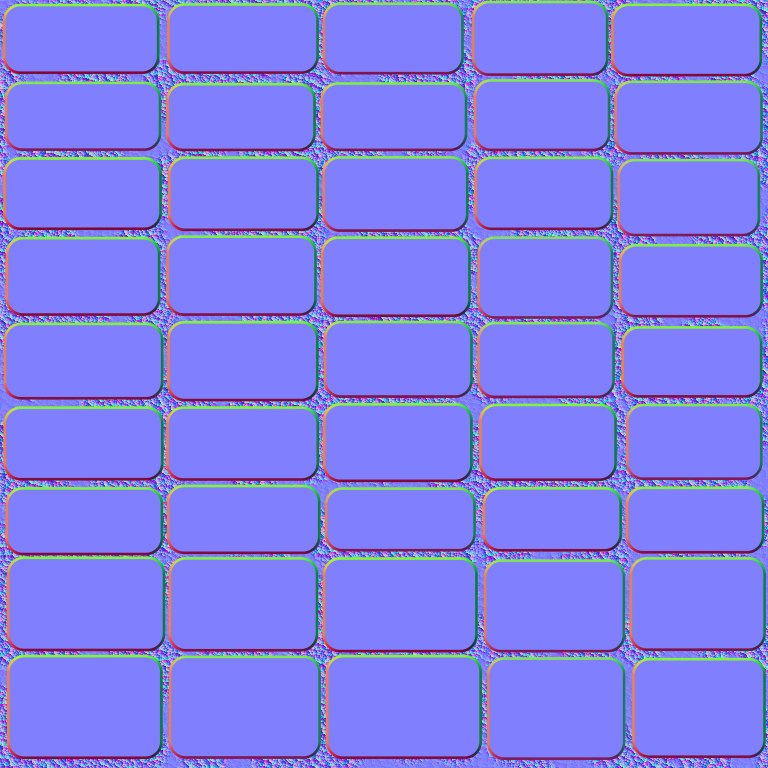
Write a three.js fragment shader that draws this texture map.

```glsl
// Tangent-space normal map of a hand-laid wall: 5 columns by 9 rows of flat
// rounded bricks with thin bevels, each edge slightly displaced by a hash.
// The rough mortar takes its slopes from two layers of cellular noise.
#define ROWS 9.0
#define HALF_GAP 0.0033
#define EDGE_JITTER 0.0034
#define CORNER_RADIUS 0.0225
#define BEVEL_WIDTH 0.0034
#define BEVEL_TILT 0.47
#define BEVEL_BLUE 0.2
#define SOFTNESS 0.0009
#define MORTAR_SCALE 120.0
#define MORTAR_SLOPE 1.5
#define PATCH_SCALE 17.0
#define FLAT_COLOR vec3(0.5, 0.5, 1.0)

varying vec2 vUv;

vec2 hash2(vec2 p) {
  return fract(sin(vec2(dot(p, vec2(127.1, 311.7)),
                        dot(p, vec2(269.5, 183.3)))) * 43758.55);
}

// Vector from p to the nearest scattered cell point
vec2 cellOffset(vec2 p) {
  vec2 cell = floor(p), nearest = vec2(9.0);
  for (int y = -1; y <= 1; y++)
    for (int x = -1; x <= 1; x++) {
      vec2 id = cell + vec2(float(x), float(y));
      vec2 offset = id + hash2(id) - p;
      if (dot(offset, offset) < dot(nearest, nearest)) nearest = offset;
    }
  return nearest;
}

// Column joint position; joints lean to the right further down the wall
float columnJoint(float index, float depth) {
  vec4 passed = step(vec4(1.0, 2.0, 3.0, 4.0), vec4(index));
  float last = step(5.0, index);
  float base = 0.0013 + dot(vec4(0.2122, 0.2025, 0.1927, 0.1849), passed) + 0.1999 * last;
  float lean = 0.004 + dot(vec4(-0.0013, 0.0, 0.0169, 0.0052), passed) - 0.0195 * last;
  return base + lean * depth;
}

// Local dip of the courses near the upper right
float courseSag(vec2 p) {
  vec2 e = (p - vec2(0.91, 0.69)) / vec2(0.13, 0.11);
  return 0.010 * exp(-dot(e, e));
}

// Signed distance to a rounded box, with its outward direction in yz
vec3 roundedBox(vec2 p, vec2 halfSize) {
  vec2 q = abs(p) - halfSize + CORNER_RADIUS;
  vec2 outer = max(q, 0.0);
  float d = length(outer) + min(max(q.x, q.y), 0.0) - CORNER_RADIUS;
  return vec3(d, normalize(outer + 1e-6) * sign(p));
}

vec3 mortarColor(vec2 p) {
  // Skewed cells give short diagonal grains
  vec2 grain = mat2(0.85, 0.4, -0.5, 1.1) * p * MORTAR_SCALE;
  vec2 slope = cellOffset(grain) + 0.8 * cellOffset(grain * 2.1 + 7.3);
  float rough = 1.0 - smoothstep(0.42, 0.68, length(cellOffset(p * PATCH_SCALE)));
  vec3 normal = normalize(vec3(slope * MORTAR_SLOPE * mix(0.12, 1.0, rough), 1.0));
  return normal * 0.5 + 0.5;
}

void main() {
  // Course heights, listed from the bottom upward
  mat3 heights = mat3(0.1393, 0.1276, 0.0938,
                      0.1068, 0.1081, 0.1120,
                      0.1029, 0.0983, 0.1022);
  vec3 nearest = vec3(1.0);
  float bevelStrength = 1.0;
  float bottom = 0.0091;

  // Find the brick closest to this point
  for (int group = 0; group < 3; group++)
    for (int course = 0; course < 3; course++) {
      float row = float(group * 3 + course);
      float top = bottom + heights[group][course];
      float depth = 1.0 - row / (ROWS - 1.0);
      for (int column = 0; column < 5; column++) {
        float c = float(column);
        vec2 id = vec2(c, row);
        vec2 low = vec2(columnJoint(c, depth), bottom);
        vec2 high = vec2(columnJoint(c + 1.0, depth), top);
        float middle = 0.5 * (low.x + high.x);
        low.y -= courseSag(vec2(middle, low.y));
        high.y -= courseSag(vec2(middle, high.y));
        low += HALF_GAP + EDGE_JITTER * (hash2(id + 3.7) * 2.0 - 1.0) * 0.8;
        high -= HALF_GAP + EDGE_JITTER * (hash2(id + 19.1) * 2.0 - 1.0) * 0.8;
        vec3 brick = roundedBox(vUv - 0.5 * (low + high), 0.5 * (high - low));
        if (brick.x < nearest.x) {
          nearest = brick;
          bevelStrength = mix(0.8, 1.0, sqrt(hash2(id + 41.3).x));
        }
      }
      bottom = top;
    }

  // Bevel: red falls to the right, green rises upward
  vec3 bevel = vec3(0.5 + BEVEL_TILT * vec2(-1.0, 1.0) * nearest.yz, BEVEL_BLUE);
  bevel = mix(FLAT_COLOR, bevel, bevelStrength);

  float inside = 1.0 - smoothstep(-SOFTNESS, SOFTNESS, nearest.x);
  float rim = smoothstep(-SOFTNESS, SOFTNESS, nearest.x + BEVEL_WIDTH);
  vec3 brickColor = mix(FLAT_COLOR, bevel, rim);
  gl_FragColor = vec4(mix(mortarColor(vUv), brickColor, inside), 1.0);
}
```
